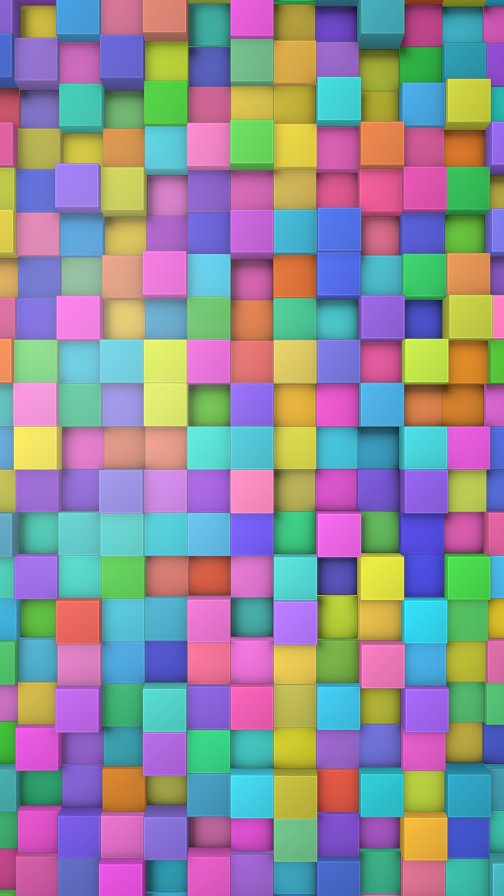
Write a Shadertoy shader that draws this background.

```glsl
// A wall of coloured cubes pushed out to random depths, seen head-on in perspective.
// Each view ray is intersected exactly with the nine nearest boxes; the visible
// face gets a hashed colour, bevel, contact shadows and a soft glow at the left.

const float RELIEF = 0.045; // tallest cube relative to the camera distance

vec3 hash3(vec2 p) {
    vec3 q = fract(p.xyx * vec3(0.1031, 0.1030, 0.0973) + 0.371);
    q += dot(q, q.yxz + 33.33);
    return fract((q.xxy + q.yzz) * q.zyx);
}

float cubeHeight(vec2 cell) {
    return 0.05 + 0.95 * hash3(cell + 71.0).x;
}

// Weighted choice among six colour families, varied within each family
vec3 cubeColor(vec2 cell) {
    float pick = hash3(cell + 137.0).y;
    vec3 vary = hash3(cell + 211.0) - 0.5;
    vec3 c = vec3(0.25, 0.76, 0.87) + vary * vec3(0.12, 0.25, 0.22);
    if (pick > 0.24) c = vec3(0.53, 0.40, 0.91) + vary * vec3(0.52, 0.20, 0.14);
    if (pick > 0.43) c = vec3(0.96, 0.42, 0.78) + vary * vec3(0.12, 0.18, 0.36);
    if (pick > 0.62) c = vec3(0.88, 0.84, 0.27) + vary * vec3(0.26, 0.20, 0.18);
    if (pick > 0.78) c = vec3(0.34, 0.82, 0.42) + vary * vec3(0.34, 0.14, 0.42);
    if (pick > 0.92) c = vec3(0.95, 0.46, 0.32) + vary * vec3(0.10, 0.28, 0.32);
    return c;
}

// Darkening by taller neighbours: close contact plus a shadow from the upper left
float shadow(vec2 q, vec2 cell, float height) {
    float light = 1.0;
    for (int j = -1; j <= 1; j++)
    for (int i = -1; i <= 1; i++) {
        vec2 other = cell + vec2(i, j);
        float drop = max(cubeHeight(other) - height, 0.0);
        vec2 shifted = q + vec2(-0.16, 0.20) * drop;
        float contact = length(max(abs(q - other) - 0.5, 0.0));
        float reach = length(max(abs(shifted - other) - 0.5, 0.0));
        light *= 1.0 - 0.34 * min(drop * 1.6, 1.0) * exp(-contact * 11.0);
        light *= 1.0 - 0.38 * min(drop * 1.4, 1.0) * exp(-reach * 8.0);
    }
    return light;
}

vec3 shade(vec2 p) {
    p += vec2(1e-4);
    vec2 base = floor(p * (1.0 - 0.5 * RELIEF) + 0.5);
    float bestZ = -1.0;
    vec2 hitCell = base, entry = vec2(0.0);

    // The ray at height z passes over p * (1 - z): keep its highest box entry
    for (int j = -1; j <= 1; j++)
    for (int i = -1; i <= 1; i++) {
        vec2 cell = base + vec2(i, j);
        vec2 a = 1.0 - (cell - 0.5) / p, b = 1.0 - (cell + 0.5) / p;
        vec2 zLow = min(a, b), zHigh = max(a, b);
        float z = min(RELIEF * cubeHeight(cell), min(zHigh.x, zHigh.y));
        if (z >= max(0.0, max(zLow.x, zLow.y)) && z > bestZ) {
            bestZ = z;
            hitCell = cell;
            entry = zHigh;
        }
    }

    float height = cubeHeight(hitCell);
    vec2 q = p * (1.0 - bestZ), local = q - hitCell;
    vec3 color = cubeColor(hitCell);

    if (bestZ > RELIEF * height - 1e-5) {
        // Front face: gentle gradient, recess dimming, bevel and seam
        float edge = 0.5 - max(abs(local.x), abs(local.y));
        color *= 0.88 + 0.14 * height + 0.07 * (local.y - local.x);
        color *= shadow(q, hitCell, height);
        color += 0.10 * height * (1.0 - smoothstep(0.02, 0.045, edge));
        color *= mix(0.70, 1.0, smoothstep(0.0, 0.022, edge));
    } else {
        // Side face: lit by its direction, darker towards the wall
        float tone = entry.x < entry.y ? (p.x > 0.0 ? 0.84 : 0.68)
                                       : (p.y > 0.0 ? 0.74 : 0.86);
        color *= tone * mix(0.72, 1.0, bestZ / (RELIEF * height));
    }

    // Pale glow left of the centre, slight falloff at the far corners
    vec2 g = (p - vec2(-3.6, 1.8)) / vec2(4.2, 6.5);
    color = mix(color, vec3(1.0, 0.95, 0.93), 0.30 * exp(-dot(g, g)));
    return color * (1.0 - 0.0008 * dot(p, p));
}

void mainImage(out vec4 fragColor, in vec2 fragCoord) {
    vec3 sum = vec3(0.0);
    // Nine samples per pixel smooth every edge
    for (int j = -1; j <= 1; j++)
    for (int i = -1; i <= 1; i++) {
        vec2 pos = fragCoord + vec2(i, j) / 3.0;
        sum += shade((pos - 0.5 * iResolution.xy) / iResolution.x * 12.05);
    }
    fragColor = vec4(clamp(sum / 9.0, 0.0, 1.0), 1.0);
}
```
